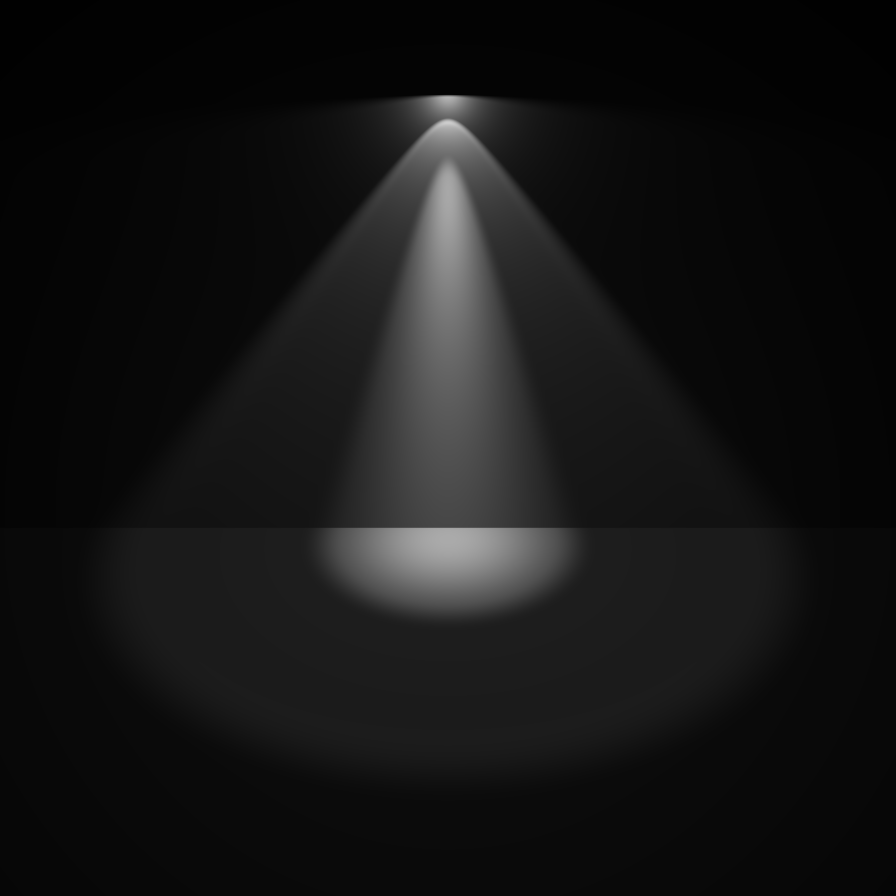
Reproduce this background procedurally as a WebGL 2 fragment shader.

```glsl
#version 300 es
precision highp float;
// A downlight hung close to a dark wall, shining on wall and floor.
// Nested light cones are cut by both planes: hyperbolas on the wall,
// ellipses on the floor. Light is summed linearly, then gamma encoded.

#define LAMP_HEIGHT 0.8955   // canvas height of the lamp
#define HORIZON 0.4108       // seam between wall and floor
#define WALL_GAP 0.0225      // distance from lamp to wall
#define CORE_WIDTH 0.19      // slope of the bright inner cone
#define CORE_POWER 0.0135
#define CONE_SLOPE 0.75      // slope of the wide outer cone
#define CONE_POWER 0.00072
#define SPILL_POWER 0.0000055
#define FLOOR_TILT 0.56      // foreshortening of the floor
#define FLOOR_DEPTH 0.5      // perspective strength of the floor
#define GAMMA 2.2

uniform vec2 u_resolution;
out vec4 fragColor;

// Bright centre of the beam; slope is the tangent of the angle from straight down
float coreBeam(float slope) {
    float bell = exp(-pow(slope / CORE_WIDTH, 2.0));
    return CORE_POWER * bell * (1.0 - smoothstep(0.24, 0.34, slope));
}

// Wide cone with a faint bright rim
float outerCone(float slope) {
    float rim = exp(-pow((slope - CONE_SLOPE + 0.04) / 0.07, 2.0));
    float fill = 1.0 - smoothstep(CONE_SLOPE - 0.09, CONE_SLOPE + 0.09, slope);
    return CONE_POWER * (fill + 0.25 * rim);
}

float wallLight(vec2 p) {
    float drop = LAMP_HEIGHT - p.y;
    float radius = length(vec2(p.x, WALL_GAP));
    float dist = length(vec2(radius, drop));
    float slope = radius / max(drop, 0.0001);

    float beam = (coreBeam(slope) + outerCone(slope)) / (dist * dist);
    float spill = SPILL_POWER / (dist * dist * dist);
    spill *= smoothstep(0.04, 0.2, drop / radius);

    // Soft light returned by the floor
    vec2 fromPool = p - vec2(0.0, HORIZON);
    float bounce = 0.0011 * exp(-9.0 * dot(fromPool, fromPool));
    return beam + spill + bounce;
}

float floorLight(vec2 p) {
    // Project the pixel onto the floor plane
    float below = max(HORIZON - p.y, 0.0);
    float depth = below / (FLOOR_TILT + FLOOR_DEPTH * below);
    vec2 ground = vec2(p.x * (1.0 - FLOOR_DEPTH * depth), depth - WALL_GAP);

    float height = LAMP_HEIGHT - HORIZON;
    float slope = length(ground) / height;
    float distSq = dot(ground, ground) + height * height;
    float pools = (7.0 * coreBeam(slope) + 2.6 * outerCone(slope)) / distSq;
    float ambient = 0.0015 * exp(-4.0 * (p.x * p.x + below * below));
    return pools + ambient;
}

void main() {
    vec2 p = (gl_FragCoord.xy - 0.5 * u_resolution) / u_resolution.y;
    p.y += 0.5;

    // Blend wall and floor across one softened seam
    float seam = 0.75 / u_resolution.y;
    float onWall = smoothstep(HORIZON - seam, HORIZON + seam, p.y);
    float light = mix(floorLight(p), wallLight(p), onWall);

    float shade = pow(clamp(light, 0.0, 1.0), 1.0 / GAMMA);
    fragColor = vec4(vec3(shade), 1.0);
}
```
